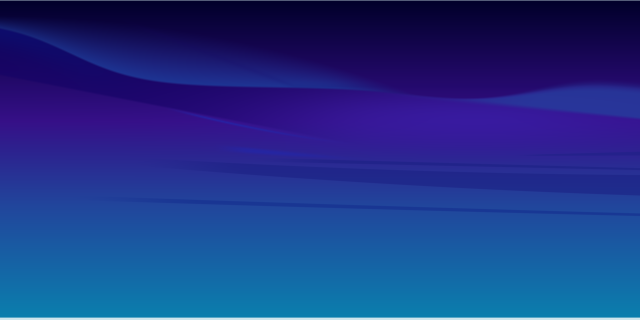
A Shadertoy shader for this background:

```glsl
// Abstract night-to-teal backdrop with flowing ribbons of blue light.
// A vertical gradient is overlaid with a glowing wave, a soft violet haze
// and thin tapered bands, all defined by curves in 0..1 canvas units.

const vec3 RIBBON_BLUE = vec3(0.11, 0.23, 0.60);
const vec3 DEEP_INDIGO = vec3(0.08, 0.01, 0.40);
const vec3 HAZE_VIOLET = vec3(0.22, 0.11, 0.64);
const vec3 STREAK_BLUE = vec3(0.13, 0.15, 0.67);
const vec3 BAND_NAVY   = vec3(0.10, 0.12, 0.51);
const vec3 BORDER_PALE = vec3(0.81, 0.90, 0.93);

// Linear blend towards the next gradient stop.
vec3 blendStop(vec3 below, vec3 above, float low, float high, float y) {
    return mix(below, above, clamp((y - low) / (high - low), 0.0, 1.0));
}

vec3 skyGradient(float y) {
    vec3 c = vec3(0.04, 0.50, 0.68);
    c = blendStop(c, vec3(0.13, 0.27, 0.61), 0.00, 0.36, y);
    c = blendStop(c, vec3(0.17, 0.14, 0.56), 0.36, 0.52, y);
    c = blendStop(c, vec3(0.21, 0.06, 0.53), 0.52, 0.62, y);
    c = blendStop(c, vec3(0.15, 0.04, 0.44), 0.62, 0.72, y);
    c = blendStop(c, vec3(0.085, 0.02, 0.32), 0.72, 0.84, y);
    return blendStop(c, vec3(0.0, 0.0, 0.16), 0.84, 1.00, y);
}

float bell(float x, float center, float width) {
    float d = (x - center) / width;
    return exp(-d * d);
}

// Height of the main wave: a falling slope, a trough and a crest.
float waveHeight(float x) {
    float fall = 0.20 / (1.0 + exp((x - 0.11) / 0.055));
    return 0.735 - 0.02 * x + fall
         - 0.03 * bell(x, 0.73, 0.13) + 0.02 * bell(x, 0.92, 0.10);
}

// One above the given height, zero below it.
float above(float y, float height, float softness) {
    return smoothstep(-softness, softness, y - height);
}

// Tapered band between two points; sag bends its middle.
float band(vec2 p, vec2 start, vec2 end, float sag, vec2 halfWidth, float aa) {
    float t = clamp((p.x - start.x) / (end.x - start.x), 0.0, 1.0);
    float center = mix(start.y, end.y, t) + 4.0 * sag * t * (1.0 - t);
    float width = mix(halfWidth.x, halfWidth.y, t);
    float body = 1.0 - smoothstep(-aa, aa, abs(p.y - center) - width);
    return body * smoothstep(0.0, 0.25, t);
}

// Fades a shape out towards the right.
float fadeRight(float x, float from, float to) {
    return 1.0 - smoothstep(from, to, x);
}

void mainImage(out vec4 fragColor, in vec2 fragCoord) {
    vec2 p = fragCoord / iResolution.xy;
    float aa = 0.75 / iResolution.y;
    vec3 color = skyGradient(p.y);

    float wave = waveHeight(p.x);
    float overWave = above(p.y, wave, 2.0 * aa);
    float underWave = 1.0 - overWave;

    // Violet haze and dark wedge beneath the wave
    float haze = bell(p.x, 0.74, 0.30) * bell(p.y, 0.625, 0.095);
    color = mix(color, HAZE_VIOLET, 0.85 * haze * underWave);
    float wedge = above(p.y, 0.766 - 0.39 * p.x, 2.0 * aa) * underWave;
    color = mix(color, DEEP_INDIGO, 0.65 * wedge * fadeRight(p.x, 0.15, 0.60));
    float shoulder = bell(p.y, wave, 0.06) * fadeRight(p.x, 0.0, 0.25);
    color = mix(color, vec3(0.04, 0.06, 0.45), 0.7 * shoulder * underWave);

    // Left ribbon: brightest on the wave, fading upwards
    float top = 0.95 - 0.58 * p.x * p.x;
    float rise = clamp((p.y - wave) / max(top - wave, 0.004), 0.0, 1.0);
    float glow = (1.0 - rise) * (1.0 - 0.35 * rise);
    float leftRibbon = overWave * glow * fadeRight(p.x, 0.50, 0.68);
    leftRibbon *= mix(0.65, 0.88, smoothstep(0.0, 0.2, p.x));
    color = mix(color, RIBBON_BLUE, leftRibbon);
    float crease = band(p, vec2(0.18, 0.945), vec2(0.46, 0.73), 0.0,
                        vec2(0.004), 0.012);
    color = mix(color, DEEP_INDIGO, 0.15 * crease * overWave);

    // Right ribbon: crisp at the trough, misty over the crest
    float mist = mix(2.0 * aa, 0.022, smoothstep(0.74, 0.95, p.x));
    float lower = 0.705 - 0.20 * (p.x - 0.62);
    float rightRibbon = above(p.y, lower, mix(0.025, 0.006, p.x))
                      * (1.0 - above(p.y, wave, mist));
    rightRibbon *= smoothstep(0.55, 0.85, p.x);
    color = mix(color, vec3(0.15, 0.23, 0.61), 0.85 * rightRibbon);

    // Bright tapered streaks
    float streak = band(p, vec2(0.25, 0.668), vec2(0.57, 0.545), -0.012,
                        vec2(0.003, 0.002), 2.0 * aa) * fadeRight(p.x, 0.38, 0.56);
    float smear = band(p, vec2(0.33, 0.540), vec2(0.60, 0.498), -0.002,
                       vec2(0.009, 0.002), 0.006) * fadeRight(p.x, 0.42, 0.59);
    color = mix(color, STREAK_BLUE, max(0.8 * streak, 0.65 * smear));

    // Dark sweeping bands
    float thin = band(p, vec2(0.38, 0.502), vec2(1.0, 0.4715), 0.0,
                      vec2(0.006, 0.003), aa);
    float broad = band(p, vec2(0.20, 0.497), vec2(1.0, 0.421), -0.011,
                       vec2(0.012, 0.032), aa);
    float tip = band(p, vec2(0.80, 0.514), vec2(1.0, 0.520), 0.0,
                     vec2(0.001, 0.006), aa);
    float low = band(p, vec2(0.10, 0.383), vec2(1.0, 0.329), -0.002,
                     vec2(0.007, 0.004), aa);
    color = mix(color, BAND_NAVY, max(0.55 * max(thin, broad), 0.45 * tip));
    color = mix(color, vec3(0.08, 0.18, 0.56), 0.65 * low);

    // Pale borders
    color = mix(color, BORDER_PALE, 1.0 - above(p.y, 0.0075, aa));
    color = mix(color, BORDER_PALE, 0.5 * above(p.y, 0.9974, aa));
    fragColor = vec4(color, 1.0);
}
```
